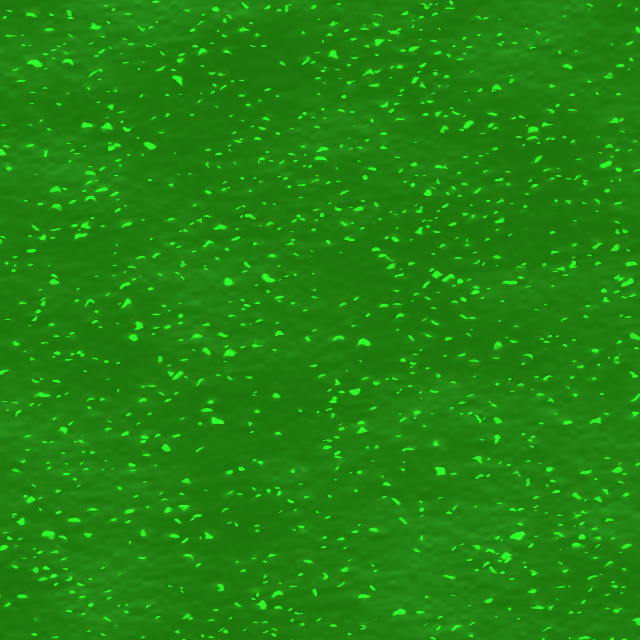
A Shadertoy shader for this texture:

```glsl
// Glossy green rippled surface with scattered, flattened bright glints.

#define DEEP   vec3(0.112, 0.455, 0.040)
#define PALE   vec3(0.165, 0.595, 0.120)
#define GLOW   vec3(0.180, 0.720, 0.130)
#define GLINT  vec3(0.180, 1.000, 0.170)
#define OLIVE  vec3(0.250, 0.490, 0.060)
#define LARGE_CELLS   33.0
#define SMALL_CELLS   52.0
#define LARGE_DENSITY 0.50
#define SMALL_DENSITY 0.27
#define RELIEF        0.62
#define RAGGEDNESS    0.0048

float hash(vec2 p) {
    vec3 q = fract(p.xyx * 0.1031);
    q += dot(q, q.yzx + 33.33);
    return fract((q.x + q.y) * q.z);
}

vec2 hash2(vec2 p) {
    return vec2(hash(p + 17.3), hash(p + 71.9));
}

float noise(vec2 p) {
    vec2 cell = floor(p), f = fract(p);
    f = f * f * (3.0 - 2.0 * f);
    float low = mix(hash(cell), hash(cell + vec2(1, 0)), f.x);
    float high = mix(hash(cell + vec2(0, 1)), hash(cell + vec2(1, 1)), f.x);
    return mix(low, high, f.y);
}

float fbm(vec2 p) {
    float sum = 0.0, weight = 0.5;
    for (int i = 0; i < 4; i++) {
        sum += weight * noise(p);
        p = mat2(1.9, 0.5, -0.5, 1.9) * p + 9.7;
        weight *= 0.5;
    }
    return sum / 0.9375;
}

float height(vec2 p) {
    p.y -= 0.12 * p.x;
    return 0.6 * noise(p * vec2(42.0, 72.0)) + 0.4 * noise(p * vec2(88.0, 135.0) + 31.0);
}

// Returns glint core, soft halo and olive rim of one scattered layer
vec3 glints(vec2 p, vec2 warp, float cells, float density, float size) {
    vec3 result = vec3(0.0);
    vec2 home = floor(p * cells);
    for (int y = -1; y <= 1; y++)
    for (int x = -1; x <= 1; x++) {
        vec2 id = home + vec2(x, y);
        vec2 seed = id + cells * 3.0;
        if (hash(seed) > density) continue;

        vec2 offset = p - (id + 0.1 + 0.8 * hash2(seed)) / cells;
        vec2 shape = hash2(seed + 210.0);
        vec2 radius = size * mix(vec2(0.0036, 0.0018), vec2(0.0088, 0.0042), shape * shape.yx + 0.2 * shape);

        // Ragged, slightly tilted and bowed lens
        vec2 d = offset + warp * size;
        d.y += (hash(seed + 320.0) - 0.65) * 0.5 * d.x + (shape.x - 0.3) * 45.0 * d.x * d.x;
        float core = 1.0 - smoothstep(0.65, 1.3, length(d / radius));

        float spread = length(offset * vec2(1.0, 1.45) + warp) / (0.0105 * size);
        float halo = exp(-spread * spread) * (0.35 + 0.65 * shape.y);

        float ring = abs(length(offset - vec2(0.0, 0.004) + 0.6 * warp) - 0.0085 * size);
        float rim = (1.0 - smoothstep(0.0005, 0.003, ring)) * smoothstep(0.45, 1.0, shape.x);
        result = max(result, vec3(core * mix(0.75, 1.0, shape.y), halo, rim));
    }
    return result;
}

void mainImage(out vec4 fragColor, in vec2 fragCoord) {
    vec2 p = fragCoord / iResolution.y;

    // Broad patches and fine embossed ripples, lit from above
    float broad = fbm(p * vec2(6.0, 11.0) + 4.0);
    float ripple = height(p) - height(p + vec2(0.001, 0.0055));
    float light = 0.5 + 0.85 * (broad - 0.5) + RELIEF * ripple * (0.4 + 1.2 * broad);
    light = clamp(light, 0.0, 1.0);
    vec3 color = mix(DEEP, PALE, light * light);

    // Two sizes of glints, denser on the paler patches
    vec2 warp = RAGGEDNESS * (vec2(noise(p * vec2(75.0, 100.0) + 50.0),
                                   noise(p * vec2(85.0, 115.0) + 90.0)) * 2.0 - 1.0);
    float crowd = 1.0 + 1.6 * (noise(p * vec2(9.0, 14.0) + 23.0) - 0.5);
    vec3 large = glints(p, warp, LARGE_CELLS, LARGE_DENSITY * crowd, 1.0);
    vec3 small = glints(p, warp, SMALL_CELLS, SMALL_DENSITY * crowd, 0.65);
    vec3 spots = max(large, small * vec3(1.0, 0.6, 0.4));

    // Olive rims, broken halos, then the hard highlights
    float broken = smoothstep(-0.22, 0.35, ripple);
    color = mix(color, OLIVE, 0.32 * spots.z);
    color = mix(color, GLOW, 0.75 * spots.y * broken);
    color = mix(color, GLINT, spots.x);

    fragColor = vec4(color, 1.0);
}
```
